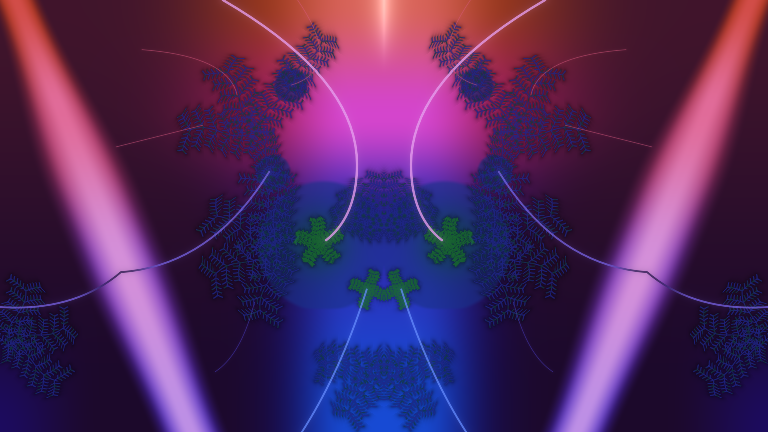
Reproduce this background procedurally as a Shadertoy shader.

```glsl
// Mirrored neon fractal: a glowing column, two slanted beams, arcs and spiky fronds.

mat2 rotation(float a) {
    return mat2(cos(a), -sin(a), sin(a), cos(a));
}

vec2 hash2(vec2 p) {
    return fract(sin(vec2(dot(p, vec2(127.1, 311.7)), dot(p, vec2(269.5, 183.3)))) * 4375.5);
}

// Distance to the nearest scattered cell point
float cellular(vec2 p) {
    vec2 cell = floor(p);
    float d = 2.0;
    for (int j = -1; j <= 1; j++)
        for (int i = -1; i <= 1; i++) {
            vec2 c = cell + vec2(i, j);
            d = min(d, length(c + hash2(c) - p));
        }
    return d;
}

// Four colours blended at four rising stops
vec3 ramp(float t, vec4 s, vec3 a, vec3 b, vec3 c, vec3 d) {
    vec3 col = mix(a, b, smoothstep(s.x, s.y, t));
    col = mix(col, c, smoothstep(s.y, s.z, t));
    return mix(col, d, smoothstep(s.z, s.w, t));
}

float segment(vec2 p, vec2 a, vec2 b) {
    vec2 ab = b - a;
    return length(p - a - ab * clamp(dot(p - a, ab) / dot(ab, ab), 0.0, 1.0));
}

// Luminous quadratic curve: crisp line plus faint halo
float arc(vec2 p, vec2 a, vec2 ctrl, vec2 b, float width, float px) {
    float d = 9.0;
    vec2 prev = a;
    for (int i = 1; i <= 18; i++) {
        float t = float(i) / 18.0;
        vec2 next = mix(mix(a, ctrl, t), mix(ctrl, b, t), t);
        d = min(d, segment(p, prev, next));
        prev = next;
    }
    return 1.0 - smoothstep(width - 0.5 * px, width + 0.5 * px, d) + 0.2 * exp(-d / (width * 3.0));
}

// Self-similar twig along the unit x axis, with close short side shoots
float twig(vec2 z) {
    float d = 9.0, scale = 1.0;
    z.y += 0.06 * sin(z.x * 6.0);
    for (int i = 0; i < 3; i++) {
        d = min(d, segment(z, vec2(0), vec2(1, 0)) / scale);
        z.y = abs(z.y);
        z.x -= 0.19 * clamp(round(z.x / 0.19 - 0.5), 0.0, 5.0);
        z = rotation(0.95) * z * 3.5;
        z.y -= 0.18 * z.x * z.x;
        scale *= 3.5;
    }
    return d;
}

// Several twigs spreading from one hub
float fan(vec2 p, vec2 hub, int arms, float start, float stride, float len) {
    float d = 9.0;
    for (int i = 0; i < arms; i++)
        d = min(d, twig(rotation(start + stride * float(i)) * (p - hub) / len) * len);
    return d;
}

float disc(vec2 p, vec2 centre, float radius, float soft) {
    return 1.0 - smoothstep(radius - soft, radius + soft, length(p - centre));
}

// Central column over dark violet sides
vec3 backdrop(vec2 p) {
    vec3 dark = mix(vec3(0.11, 0.035, 0.17), vec3(0.25, 0.08, 0.17), smoothstep(0.1, 1.0, p.y));
    dark += vec3(0.0, 0.01, 0.20) * smoothstep(0.65, 0.9, p.x) * smoothstep(0.35, 0.0, p.y);
    vec3 core = ramp(p.y, vec4(0.05, 0.50, 0.73, 1.0), vec3(0.09, 0.29, 0.83),
        vec3(0.20, 0.16, 0.70), vec3(0.83, 0.27, 0.80), vec3(0.84, 0.38, 0.34));
    vec3 rim = ramp(p.y, vec4(0.05, 0.42, 0.76, 1.0), vec3(0.07, 0.07, 0.50),
        vec3(0.12, 0.05, 0.48), vec3(0.70, 0.14, 0.38), vec3(0.67, 0.25, 0.11));
    float width = mix(0.25, 0.42, smoothstep(0.35, 0.75, p.y));
    vec3 col = mix(dark, mix(core, rim, smoothstep(0.08, 0.30, p.x)), exp(-pow(p.x / width, 3.5)));
    return col + vec3(0.25, 0.4, 0.4) * exp(-p.x * 45.0) * smoothstep(0.82, 1.0, p.y);
}

// Slanted beam, narrow at the top
vec3 addBeam(vec3 col, vec2 p) {
    float d = abs(p.x - 0.447 - 0.405 * p.y) * 0.927;
    float width = mix(0.085, 0.108, smoothstep(0.0, 0.4, p.y)) - 0.05 * smoothstep(0.55, 1.0, p.y);
    vec3 edge = ramp(p.y, vec4(0.0, 0.35, 0.65, 1.0), vec3(0.29, 0.16, 0.74),
        vec3(0.46, 0.20, 0.72), vec3(0.64, 0.20, 0.38), vec3(0.65, 0.20, 0.10));
    vec3 heart = ramp(p.y, vec4(0.0, 0.4, 0.75, 1.0), vec3(0.74, 0.56, 0.90),
        vec3(0.83, 0.56, 0.85), vec3(0.88, 0.42, 0.60), vec3(0.82, 0.30, 0.28));
    col = mix(col, edge, smoothstep(width, width * 0.35, d));
    return mix(col, heart, smoothstep(width * 0.75, width * 0.05, d));
}

void mainImage(out vec4 fragColor, in vec2 fragCoord) {
    float px = 1.0 / iResolution.y;
    vec2 p = vec2(abs(fragCoord.x - 0.5 * iResolution.x), fragCoord.y) * px;
    vec3 col = addBeam(backdrop(p), p);

    // Translucent lobes and beads
    vec2 eye = vec2(0.15, 0.44);
    float lobe = disc(p, vec2(0.14, 0.43), 0.15, 0.006) * smoothstep(0.28, 0.29, p.y);
    col = mix(col, vec3(0.10, 0.19, 0.54), 0.6 * lobe);
    col = mix(col, vec3(0.06, 0.30, 0.26), 0.7 * exp(-dot(p - eye, p - eye) * 190.0));
    float beads = disc(p, vec2(0.215, 0.803), 0.038, 0.004) + disc(p, vec2(0.257, 0.602), 0.04, 0.004);
    col = mix(col, vec3(0.14, 0.17, 0.50), 0.75 * beads);

    // Fronds, darkened around their stems
    float leaf = fan(p, vec2(0.295, 0.695), 3, 0.0, 1.08, 0.16);
    leaf = min(leaf, fan(p, vec2(0.295, 0.695), 1, 4.33, 0.0, 0.11));
    leaf = min(leaf, fan(p, vec2(0.215, 0.803), 1, 2.15, 0.0, 0.13));
    leaf = min(leaf, fan(p, vec2(0.257, 0.602), 1, -1.65, 0.0, 0.15));
    leaf = min(leaf, fan(p, vec2(0.25, 0.43), 4, -1.36, 0.9, 0.16));
    leaf = min(leaf, fan(p, vec2(0.87, 0.20), 3, 1.85, 0.95, 0.14));
    leaf = min(leaf, fan(p, vec2(0.0, 0.48), 3, 0.1, 0.7, 0.11));
    leaf = min(leaf, fan(p, vec2(0.0, 0.155), 2, -0.95, 0.95, 0.14));
    float sprout = min(fan(p, eye, 5, 0.2, 1.257, 0.05), fan(p, vec2(0.035, 0.33), 4, 0.3, 1.57, 0.04));
    float speck = cellular(p * 70.0);
    vec3 leafColor = mix(vec3(0.07, 0.24, 0.27), vec3(0.13, 0.16, 0.58), smoothstep(0.1, 0.5, speck));
    col *= 1.0 - 0.45 * exp(-min(leaf, sprout) * 200.0);
    col = mix(col, leafColor, 0.75 * (1.0 - smoothstep(0.0, 0.001 + 0.7 * px, leaf)));
    col = mix(col, vec3(0.10, 0.46, 0.18), 0.75 * (1.0 - smoothstep(0.0, 0.001 + 0.7 * px, sprout)));

    // Bright arcs
    float bow = max(arc(p, vec2(0.373, 1.0), vec2(0.0625, 0.82), vec2(0.0625, 0.62), 0.0026, px),
                    arc(p, vec2(0.0625, 0.62), vec2(0.0625, 0.50), vec2(0.134, 0.444), 0.0026, px));
    float sweep = max(arc(p, vec2(0.266, 0.602), vec2(0.40, 0.385), vec2(0.609, 0.37), 0.002, px),
                      arc(p, vec2(0.609, 0.37), vec2(0.72, 0.275), vec2(0.90, 0.29), 0.002, px));
    float leg = arc(p, vec2(0.19, 0.0), vec2(0.10, 0.14), vec2(0.04, 0.33), 0.002, px);
    float overBeam = smoothstep(0.50, 0.60, p.x) * smoothstep(0.72, 0.62, p.x);
    col = mix(col, vec3(0.90, 0.62, 0.93), 0.8 * min(bow, 1.0));
    col = mix(col, mix(vec3(0.47, 0.39, 0.90), vec3(0.14, 0.08, 0.28), overBeam), 0.75 * min(sweep, 1.0));
    col = mix(col, vec3(0.40, 0.55, 1.0), 0.75 * min(leg, 1.0));

    // Fine tendrils
    float hair = arc(p, vec2(0.56, 0.885), vec2(0.36, 0.87), vec2(0.34, 0.78), 0.0008, px);
    hair = max(hair, arc(p, vec2(0.62, 0.66), vec2(0.50, 0.69), vec2(0.42, 0.71), 0.0008, px));
    hair = max(hair, arc(p, vec2(0.20, 1.0), vec2(0.09, 0.84), vec2(0.215, 0.803), 0.0008, px));
    hair = max(hair, arc(p, vec2(0.39, 0.14), vec2(0.33, 0.18), vec2(0.30, 0.30), 0.0008, px));
    col = mix(col, mix(vec3(0.3, 0.25, 0.8), vec3(0.85, 0.35, 0.5), smoothstep(0.4, 0.7, p.y)), 0.45 * hair);
    fragColor = vec4(clamp(col, 0.0, 1.0), 1.0);
}
```
